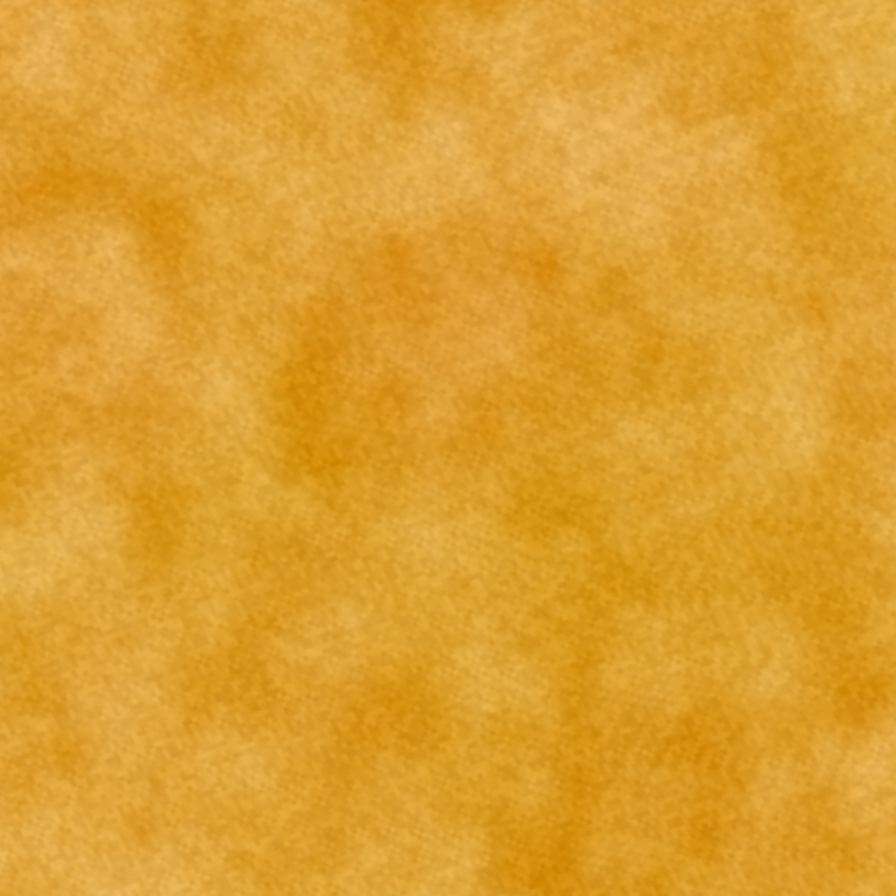
Give the GLSL for this texture, as a Shadertoy shader.

```glsl
// Draws soft mottled amber cloth: cloudy golden blotches, slow hue drift and fine felt grain.
#define BLOTCH_SCALE 5.0
#define BLOTCH_CONTRAST 1.55
#define HUE_SCALE 3.6
#define HUE_DRIFT 0.6
#define GRAIN_SCALE 80.0
#define GRAIN_STRENGTH 0.034
#define MEAN_COLOR vec3(0.866, 0.625, 0.186)
#define PALE_SHIFT vec3(0.016, 0.035, 0.066)
#define ORANGE_SHIFT vec3(0.007, -0.022, 0.006)

float hash(vec2 p) {
    return fract(sin(dot(p, vec2(127.1, 311.7))) * 43758.5453);
}

// Smooth value noise in -1..1
float noise(vec2 p) {
    vec2 cell = floor(p);
    vec2 f = fract(p);
    vec2 w = f * f * f * (f * (f * 6.0 - 15.0) + 10.0);
    float low = mix(hash(cell), hash(cell + vec2(1.0, 0.0)), w.x);
    float high = mix(hash(cell + vec2(0.0, 1.0)), hash(cell + vec2(1.0)), w.x);
    return 2.0 * mix(low, high, w.y) - 1.0;
}

// Each octave is turned so that the noise lattice does not show
vec2 nextOctave(vec2 p) {
    return mat2(1.6, 1.2, -1.2, 1.6) * p + vec2(17.3, 9.1);
}

// Clouds dominated by blotches about a tenth of the canvas wide
float blotches(vec2 p) {
    float sum = 0.6 * noise(p);
    float amplitude = 1.0;
    for (int i = 0; i < 4; i++) {
        p = nextOctave(p);
        sum += amplitude * noise(p);
        amplitude *= 0.55;
    }
    return sum;
}

// Short slanted fibres, in a coarse and a fine layer
float feltGrain(vec2 uv) {
    vec2 p = mat2(0.87, 0.5, -0.5, 0.87) * uv * GRAIN_SCALE * vec2(1.0, 1.15);
    return 0.45 * noise(p) + noise(nextOctave(p));
}

void mainImage(out vec4 fragColor, in vec2 fragCoord) {
    vec2 uv = fragCoord / iResolution.y;

    // Pale to deep amber clouds
    vec2 turned = mat2(0.8, 0.6, -0.6, 0.8) * uv;
    float paleness = BLOTCH_CONTRAST * blotches(turned * BLOTCH_SCALE + 5.7);
    paleness = clamp(paleness, -2.3, 2.3);
    vec3 color = MEAN_COLOR + paleness * PALE_SHIFT;

    // Broad drift between orange and yellow
    vec2 hueUv = turned * HUE_SCALE + 41.0;
    float orange = noise(hueUv) + 0.4 * noise(nextOctave(hueUv));
    color += HUE_DRIFT * orange * ORANGE_SHIFT;

    // Fine nap of the cloth
    color += GRAIN_STRENGTH * feltGrain(uv) * vec3(0.9, 1.0, 1.1);

    fragColor = vec4(clamp(color, 0.0, 1.0), 1.0);
}
```
